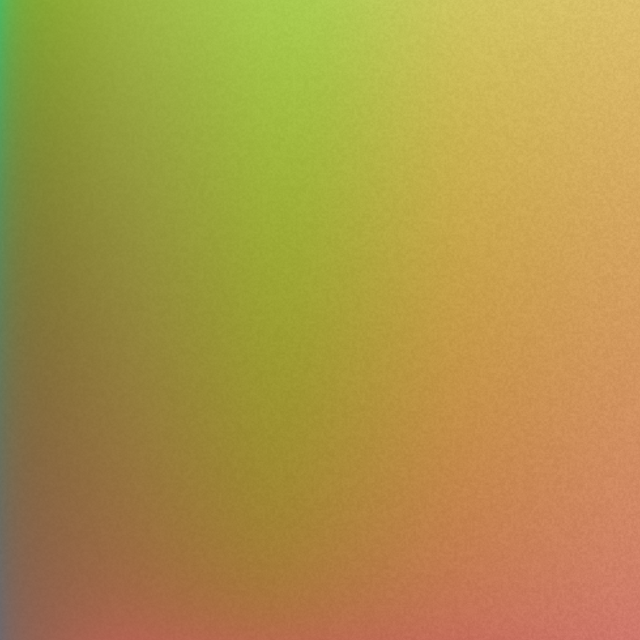
A Shadertoy shader for this background:

```glsl
// Soft mesh gradient from olive and lime to amber and coral, with a teal left rim and fine grain.

float hash(vec2 p) {
    vec3 q = fract(vec3(p.xyx) * 0.1031);
    q += dot(q, q.yzx + 33.33);
    return fract((q.x + q.y) * q.z);
}

float valueNoise(vec2 p) {
    vec2 cell = floor(p);
    vec2 f = fract(p);
    f = f * f * (3.0 - 2.0 * f);
    float low = mix(hash(cell), hash(cell + vec2(1.0, 0.0)), f.x);
    float high = mix(hash(cell + vec2(0.0, 1.0)), hash(cell + vec2(1.0, 1.0)), f.x);
    return mix(low, high, f.y);
}

// Parabola through three colours at the bottom, middle and top.
vec3 column(vec3 bottom, vec3 middle, vec3 top, float y) {
    vec3 control = 2.0 * middle - 0.5 * (bottom + top);
    return mix(mix(bottom, control, y), mix(control, top, y), y);
}

// Half-line with a rounded corner at zero.
float softPositive(float d, float radius) {
    return 0.5 * (d + sqrt(d * d + radius * radius));
}

// Linear ramp from 0 to 1 with rounded corners.
float softRamp(float start, float end, float x) {
    const float radius = 0.04;
    return (softPositive(x - start, radius) - softPositive(x - end, radius)) / (end - start);
}

void mainImage(out vec4 fragColor, in vec2 fragCoord) {
    vec2 uv = fragCoord / iResolution.xy;

    // Vertical gradients, from left to right
    vec3 olive = column(vec3(0.57, 0.38, 0.31), vec3(0.51, 0.44, 0.21), vec3(0.53, 0.64, 0.17), uv.y);
    vec3 moss  = column(vec3(0.63, 0.40, 0.27), vec3(0.575, 0.52, 0.24), vec3(0.62, 0.71, 0.27), uv.y);
    vec3 lime  = column(vec3(0.65, 0.46, 0.22), vec3(0.61, 0.635, 0.19), vec3(0.66, 0.80, 0.31), uv.y);
    vec3 amber = column(vec3(0.77, 0.45, 0.34), vec3(0.78, 0.61, 0.28), vec3(0.81, 0.77, 0.375), uv.y);
    vec3 peach = column(vec3(0.82, 0.48, 0.43), vec3(0.83, 0.605, 0.375), vec3(0.86, 0.745, 0.42), uv.y);

    // Horizontal blend; the lime band widens toward the top
    float limeEnd = mix(0.42, 0.49, uv.y);
    vec3 color = olive;
    color += (moss - olive) * softRamp(0.05, 0.20, uv.x);
    color += (lime - moss) * softRamp(0.20, 0.42, uv.x);
    color += (amber - lime) * softRamp(limeEnd, 0.71, uv.x);
    color += (peach - amber) * softRamp(0.71, 1.00, uv.x);

    // Coral glow along the bottom, fading toward the right
    vec3 coral = vec3(0.79, 0.38, 0.38);
    float coralReach = smoothstep(0.0, 0.22, uv.x) * mix(1.0, 0.35, smoothstep(0.45, 1.0, uv.x));
    color = mix(color, coral, 0.48 * coralReach * exp(-uv.y / 0.06));

    // Teal rim along the left
    vec3 teal = column(vec3(0.40, 0.41, 0.45), vec3(0.36, 0.50, 0.37), vec3(0.25, 0.74, 0.42), uv.y);
    color = mix(color, teal, 0.80 * exp(-uv.x / 0.028));

    // Fine grain, stronger toward the right
    float grain = valueNoise(uv * 250.0) + valueNoise(uv * 490.0 + 17.0) - 1.0;
    color += grain * mix(0.013, 0.032, uv.x);

    fragColor = vec4(clamp(color, 0.0, 1.0), 1.0);
}
```
